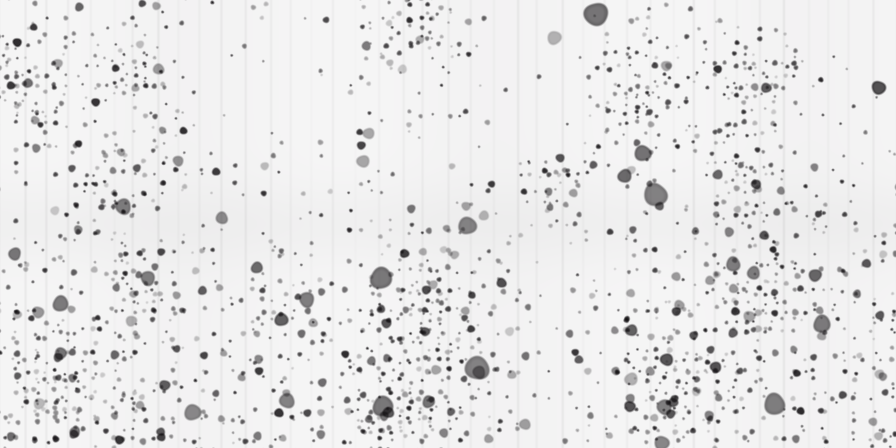
Write a Shadertoy shader that draws this texture.

```glsl
const float PERIOD = 1.393;      // width after which the clusters recur
const float LINE_GAP = 0.05;
const vec3 PAPER = vec3(0.957, 0.956, 0.957);
const vec3 INK = vec3(0.055, 0.045, 0.055);

// Cluster centre in xy, radius in z
const vec3 CLUSTERS[9] = vec3[9](
    vec3(0.05, 0.80, 0.12), vec3(0.30, 0.83, 0.09), vec3(0.92, 0.94, 0.10),
    vec3(0.28, 0.60, 0.08), vec3(0.95, 0.30, 0.09), vec3(0.90, 0.07, 0.11),
    vec3(0.13, 0.13, 0.10), vec3(1.24, 0.58, 0.08), vec3(0.31, 0.35, 0.07));

vec3 hash3(vec3 p) {
    p = fract(p * vec3(0.1031, 0.1030, 0.0973));
    p += dot(p, p.yxz + 33.33);
    return fract((p.xxy + p.yxx) * p.zyx);
}

// Chance of ink: more towards the bottom, plus recurring clusters
float density(vec2 p, float clusterWeight) {
    float x = mod(p.x, PERIOD);
    float gap = exp(-pow((x - 1.22) / 0.12, 2.0));
    float base = mix(0.56, 0.08, smoothstep(0.2, 0.78, p.y)) * (1.0 - 0.7 * gap);
    float cluster = 0.0;
    for (int i = 0; i < 9; i++) {
        vec2 d = p - CLUSTERS[i].xy;
        d.x -= PERIOD * round(d.x / PERIOD);
        cluster += exp(-dot(d, d) / (CLUSTERS[i].z * CLUSTERS[i].z));
    }
    return base + clusterWeight * cluster;
}

// Opacity of one scattered layer, at most one drop per cell
float drops(vec2 p, float cell, vec2 radii, vec2 tones,
            float gain, float clusterWeight, float seed, float soft) {
    vec2 q = p / cell + seed * vec2(0.37, 0.61);
    vec2 id = floor(q);
    vec3 place = hash3(vec3(id + 50.0, seed));
    vec3 look = hash3(vec3(id + 90.0, seed + 17.0));

    float radius = mix(radii.x, radii.y, look.x * look.x);
    float margin = min((radius * 1.12 + soft) / cell, 0.5);
    vec2 spot = mix(vec2(margin), vec2(1.0 - margin), place.xy);
    vec2 centre = (id + spot - seed * vec2(0.37, 0.61)) * cell;
    if (place.z > gain * density(centre, clusterWeight)) return 0.0;

    // Slightly uneven outline and a darker rim
    vec2 d = p - centre;
    float angle = atan(d.y, d.x + 1e-6);
    float outline = radius * (1.0 + 0.05 * sin(3.0 * angle + 6.28 * look.y)
                                  + 0.04 * sin(2.0 * angle + 9.0 * look.z));
    float dist = length(d);
    float body = 1.0 - smoothstep(outline - soft, outline + soft, dist);
    float rim = smoothstep(0.55, 0.95, dist / outline);
    return body * mix(tones.x, tones.y, look.z) * (0.95 + 0.12 * rim);
}

// Paper shade: faint upright lines, panels and a broad level band
float paperShade(vec2 p, float soft) {
    float u = p.x / LINE_GAP;
    float id = round(u);
    vec3 h = hash3(vec3(id, 7.0, 3.0));
    float dist = abs(u - id - 0.3 * (h.x - 0.5)) * LINE_GAP;
    float line = 1.0 - smoothstep(0.0, 0.002 + soft, dist);
    float panel = 0.006 * sin(p.x * 9.0 + 1.0);
    float band = 0.022 * exp(-pow((p.y - 0.5) / 0.09, 2.0));
    return 1.0 + panel - band - line * mix(0.01, 0.05, h.y);
}

void mainImage(out vec4 fragColor, in vec2 fragCoord) {
    vec2 p = fragCoord / iResolution.y;
    float soft = max(0.0032, 0.75 / iResolution.y);
    float clear = 1.0;

    // Large grey blots
    clear *= 1.0 - drops(p, 0.20, vec2(0.016, 0.027), vec2(0.48, 0.60), 1.3, 0.0, 3.0, soft);

    // Medium drops
    clear *= 1.0 - drops(p, 0.11, vec2(0.009, 0.016), vec2(0.28, 0.75), 1.0, 0.5, 8.0, soft);

    // Small drops, then two fine sprays
    clear *= 1.0 - drops(p, 0.046, vec2(0.004, 0.010), vec2(0.20, 0.92), 1.1, 0.8, 13.0, soft);
    for (int i = 0; i < 2; i++) {
        float seed = 21.0 + 6.0 * float(i);
        clear *= 1.0 - drops(p, 0.022, vec2(0.0018, 0.0055), vec2(0.20, 0.95), 0.32, 1.5, seed, soft);
    }

    vec3 color = mix(INK, PAPER * paperShade(p, soft), clamp(clear, 0.0, 1.0));
    fragColor = vec4(color, 1.0);
}
```
